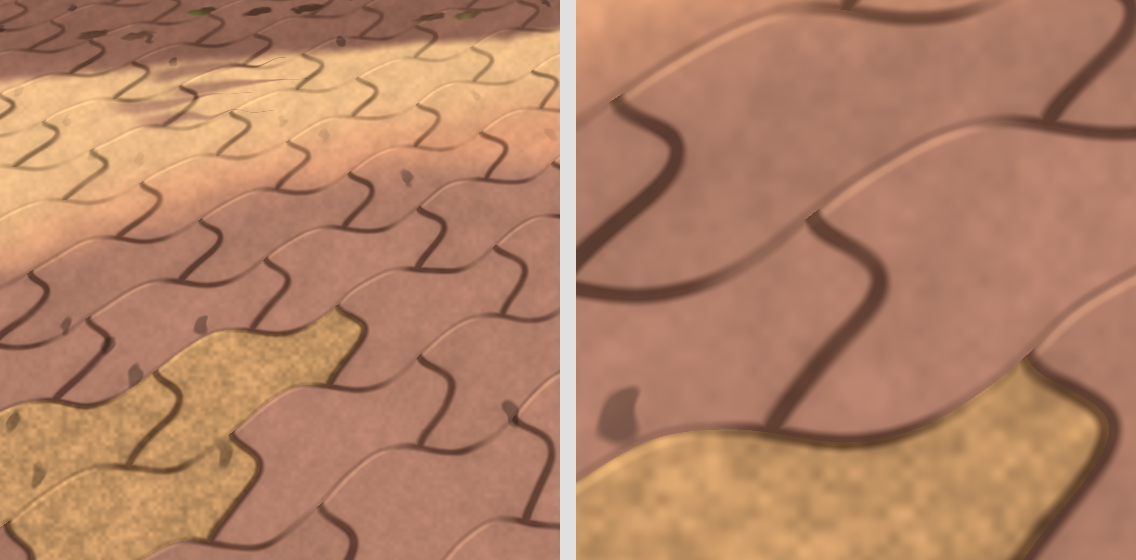
Left: the whole. Right: its middle third, enlarged.
This texture is drawn by a WebGL 2 fragment shader. Its source:

```glsl
#version 300 es
precision highp float;
// Interlocking wavy pavers seen in perspective, crossed by a band of low sun.
// A homography maps the canvas to the paving plane; sine waves form the joints,
// and hashed noise adds stains, grain and a littered, shaded far edge.
uniform vec2 u_resolution;
out vec4 outColor;

#define ROW_WAVE 0.175
#define END_WAVE 0.09
#define JOINT_WIDTH 0.0048
#define JOINT_DARK 0.50
#define WOBBLE 0.005
#define GRAIN 0.055
#define SHADE_COLOR vec3(0.69, 0.49, 0.41)
#define FAR_COLOR vec3(0.56, 0.385, 0.32)
#define SUN_COLOR vec3(0.93, 0.74, 0.53)
#define DUSK_COLOR vec3(0.87, 0.61, 0.46)
#define YELLOW_COLOR vec3(0.76, 0.575, 0.385)

const float PI = 3.14159265;

float hash(vec2 p) {
  vec3 q = fract(vec3(p.xyx) * 0.1031);
  q += dot(q, q.yzx + 33.33);
  return fract((q.x + q.y) * q.z);
}

float noise(vec2 p) {
  vec2 i = floor(p), f = fract(p);
  f = f * f * (3.0 - 2.0 * f);
  return mix(mix(hash(i), hash(i + vec2(1, 0)), f.x),
             mix(hash(i + vec2(0, 1)), hash(i + vec2(1, 1)), f.x), f.y);
}

float fbm(vec2 p) {
  float sum = 0.0, gain = 0.5;
  for (int i = 0; i < 4; i++) {
    sum += gain * noise(p);
    p = p * 2.03 + 17.3;
    gain *= 0.5;
  }
  return sum;
}

// Soft line of the given half width
float line(float d, float halfWidth) {
  float blur = halfWidth * 0.8 + 0.7 / u_resolution.y;
  return 1.0 - smoothstep(halfWidth - blur * 0.7, halfWidth + blur, abs(d));
}

// One elongated blot per grid cell, present with the given chance
float blots(vec2 p, float chance, float size) {
  vec2 cell = floor(p);
  vec2 center = 0.3 + 0.4 * vec2(hash(cell + 3.1), hash(cell + 8.7));
  vec2 d = fract(p) - center;
  d.y += 0.35 * d.x;
  float r = length(d * vec2(1.0, 1.9)) + 0.14 * (noise(p * 9.0) - 0.5);
  return step(hash(cell + 40.0), chance) * (1.0 - smoothstep(size * 0.5, size, r));
}

void main() {
  vec2 p = gl_FragCoord.xy / u_resolution;
  p.y = 1.0 - p.y;  // depth runs down the canvas
  vec2 bent = p + WOBBLE * (vec2(noise(p * 19.0), noise(p * 19.0 + 50.0)) - 0.5);

  // Canvas to paving plane, with its Jacobian for true line widths
  mat3 toPlane = inverse(mat3(0.1008, 0.0527, -0.063,
                              0.2469, -0.1237, 0.137, 0.612, 0.552, 1.0));
  vec3 q = toPlane * vec3(bent, 1.0);
  vec2 uv = q.xy / q.z;
  mat2 jac = mat2(toPlane[0].xy - uv * toPlane[0].z,
                  toPlane[1].xy - uv * toPlane[1].z) / q.z;
  float along = 0.5 * (uv.x + uv.y), across = uv.x - uv.y;
  float width = JOINT_WIDTH * q.z;

  // Long joints between rows
  float wave = floor(across - 0.38);
  float phase = 2.0 * PI * along - PI * wave;
  float f = across - 0.88 - wave - ROW_WAVE * sin(phase);
  float slope = ROW_WAVE * PI * cos(phase);
  float rowDist = f / length(vec2(1.0 - slope, -1.0 - slope) * jac);
  float row = wave + step(0.0, f);

  // Short S joints between neighbours in a row
  float turn = 2.0 * PI * (across - row - 0.12);
  float g = along - 0.5 * row - 0.05 - END_WAVE * sin(turn);
  float bend = END_WAVE * 2.0 * PI * cos(turn);
  float endDist = (fract(g + 0.5) - 0.5) / length(vec2(0.5 - bend, 0.5 + bend) * jac);
  float column = floor(g);

  // Sun band between two curved shadow edges
  float ragged = 0.03 * (fbm(p * vec2(9.0, 15.0)) - 0.47);
  float top = 0.138 - 0.085 * p.x + ragged;
  float low = 0.50 - 0.40 * p.x + 0.20 * p.x * p.x + ragged;
  float sun = smoothstep(-0.012, 0.014, p.y - top) * (1.0 - smoothstep(-0.055, 0.025, p.y - low));
  for (int i = 0; i < 4; i++) {  // thin cast shadows
    float k = float(i);
    vec2 d = p - vec2(0.37 - 0.03 * k + 0.07 * mod(k, 2.0), 0.125 + 0.028 * k);
    d.y += 0.13 * d.x + 0.012 * (noise(vec2(p.x * 24.0, k * 7.0)) - 0.5);
    float taper = 0.010 * (1.0 - smoothstep(-0.08, 0.14 - 0.02 * k, d.x));
    sun *= 1.0 - 0.75 * line(d.y, taper) * smoothstep(-0.13, -0.07, d.x) * step(d.x, 0.14);
  }

  // Paver tones: a cluster of yellow ones among the red
  float yellow = step(0.0, row) * step(row, 1.0) * step(-2.0, column) * step(column + row, -1.0);
  vec3 shade = mix(FAR_COLOR, SHADE_COLOR, smoothstep(0.07, 0.22, p.y));
  shade *= 1.0 + 0.05 * (hash(vec2(row, column) + 60.0) - 0.5) + 0.05 * (p.x - 0.5) * p.y;
  shade = mix(shade, YELLOW_COLOR, yellow);
  float fade = smoothstep(0.4, 1.0, (p.y - top) / (low - top) + 0.3 * p.x - 0.1);
  vec3 color = mix(shade, mix(SUN_COLOR, DUSK_COLOR, fade), sun);

  // Wear: broad mottling, fine grain and stains
  color *= 1.0 + 0.13 * (fbm(uv * 4.0) - 0.47);
  color *= 1.0 + GRAIN * (1.0 + 2.0 * yellow) * (noise(p * 130.0) + noise(p * 70.0) - 1.0);
  color *= 1.0 - 0.30 * (1.0 - 0.7 * sun) * blots(uv * 1.7 + 0.4, 0.22, 0.20);

  // Joints: dark hooks and S bends, pale lit rims on the rising runs
  float hook = 0.30 + 0.70 * smoothstep(-0.1, 0.8, cos(phase - 0.5));
  float rim = smoothstep(0.1, 0.9, -cos(phase - 0.86));
  float worn = 0.65 + 0.5 * noise(uv * 5.0 + 9.0);
  float visible = mix(0.55, 1.0, smoothstep(0.03, 0.16, p.y));
  float rowLine = line(rowDist + width * 0.4 * rim, width * mix(0.8, 0.45, rim)) * hook * (1.0 - 0.55 * sun);
  float endLine = line(endDist, width) * (1.0 - 0.25 * sun);
  float halo = 0.22 * exp(-abs(endDist) / (width * 2.0)) + 0.12 * hook * exp(-abs(rowDist) / (width * 2.0));
  color += vec3(0.10, 0.085, 0.055) * rim * visible * line(rowDist - width * 0.7, width * 0.5);
  float dark = clamp(max(rowLine, endLine) * worn + halo * (1.0 - 0.6 * sun), 0.0, 1.0);
  color *= 1.0 - JOINT_DARK * dark * visible * vec3(0.92, 1.0, 1.05);

  // Leaves and litter along the far edge
  vec2 litter = p * vec2(10.0, 21.0);
  float leaf = blots(litter, 0.55, 0.34) * (1.0 - smoothstep(0.05, 0.11, p.y + 0.05 * p.x));
  float green = step(0.55, hash(floor(litter) + 5.0)) * noise(p * 60.0);
  color = mix(color, mix(vec3(0.27, 0.18, 0.13), vec3(0.45, 0.50, 0.22), green), leaf * 0.85);
  outColor = vec4(clamp(color, 0.0, 1.0), 1.0);
}
```
